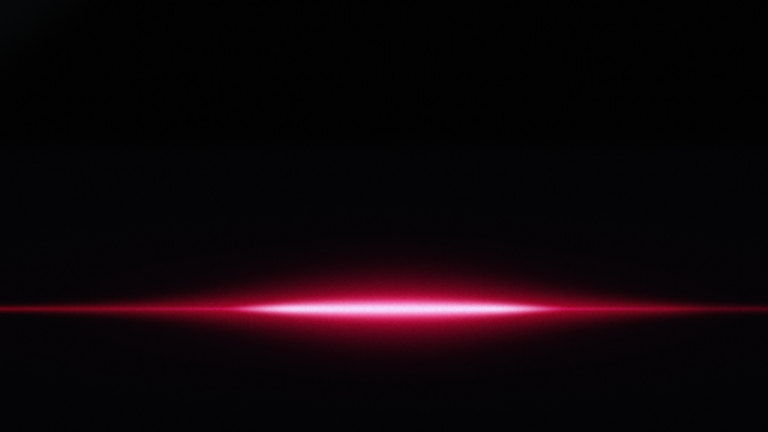
A Shadertoy shader for this background:

```glsl
const vec2  BEAM_CENTER = vec2(0.515, 0.285);
const float HALO_SPREAD = 0.27;
const float HALO_HEIGHT = 0.050;
const float LINE_HEIGHT = 0.006;
const float CORE_LENGTH = 0.225;
const float CORE_HEIGHT = 0.0135;
const float GRAIN_ROWS = 288.0;
const float GRAIN_AMOUNT = 0.008;

const vec3 NIGHT_TOP = vec3(0.006, 0.006, 0.007);
const vec3 NIGHT_LOW = vec3(0.014, 0.013, 0.021);
const vec3 CORNER_HAZE = vec3(0.018, 0.021, 0.025);
const vec3 HALO_RED = vec3(0.84, 0.005, 0.19);
const vec3 EDGE_RED = vec3(0.72, 0.015, 0.11);
const vec3 AMBIENT_RED = vec3(0.055, 0.002, 0.018);
const vec3 HOT_PINK = vec3(0.96, 0.12, 0.56);
const vec3 CORE_WHITE = vec3(0.97, 0.84, 0.98);

float hash(vec2 p) {
    return fract(sin(dot(p, vec2(127.1, 311.7))) * 43758.5453);
}

float bell(float x) {
    return exp(-x * x);
}

vec3 nightSky(vec2 uv) {
    vec3 color = mix(NIGHT_LOW, NIGHT_TOP, smoothstep(0.63, 0.70, uv.y));
    float corner = 1.0 - smoothstep(0.02, 0.16, uv.x + 0.7 * (1.0 - uv.y));
    return color + CORNER_HAZE * corner;
}

// Red light, tall in the middle and narrowing to a line at both ends
vec3 addHalo(vec3 color, vec2 p, float rightFade) {
    float swell = bell(p.x / HALO_SPREAD);
    float height = LINE_HEIGHT + HALO_HEIGHT * swell;
    float glow = exp(-pow(abs(p.y) / height, 1.5));
    float strength = mix(0.50, 1.0, swell) * rightFade;
    vec3 tint = mix(EDGE_RED, HALO_RED, swell);
    float ambient = bell(p.x / 0.36) * bell(p.y / 0.13);
    return color + tint * glow * strength + AMBIENT_RED * ambient;
}

// Pink filament and white lens at the heart of the beam
vec3 addCore(vec3 color, vec2 p) {
    float along = p.x / CORE_LENGTH;
    float lens = max(1.0 - along * along, 0.0);
    float pinkHeight = 0.004 + CORE_HEIGHT * 1.25 * lens;
    float pink = bell(p.y / pinkHeight) * bell(p.x / 0.24);
    color = mix(color, HOT_PINK, 0.9 * pink);
    float whiteHeight = 0.0025 + CORE_HEIGHT * lens;
    float white = bell(p.y / whiteHeight) * smoothstep(0.0, 0.7, lens);
    return mix(color, CORE_WHITE, white);
}

void mainImage(out vec4 fragColor, in vec2 fragCoord) {
    vec2 uv = fragCoord / iResolution.xy;
    vec2 p = uv - BEAM_CENTER;
    float rightFade = 1.0 - 0.35 * smoothstep(0.86, 0.94, uv.x);

    vec3 color = nightSky(uv);
    color = addHalo(color, p, rightFade);
    color = addCore(color, p);

    // Fine sensor grain, stronger where there is light
    float aspect = iResolution.x / iResolution.y;
    float grain = hash(floor(uv * vec2(aspect, 1.0) * GRAIN_ROWS)) - 0.5;
    color += grain * GRAIN_AMOUNT * (0.5 + 3.0 * color.r);

    fragColor = vec4(clamp(color, 0.0, 1.0), 1.0);
}
```
